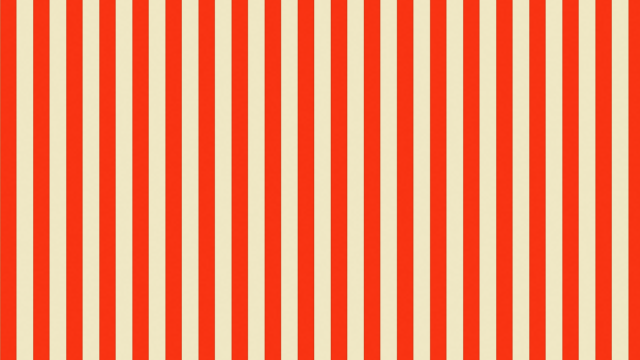
Write a WebGL 2 fragment shader that draws this pattern.

```glsl
#version 300 es
precision highp float;
// Vertical red and cream awning stripes with thin dark rims and a faint paper grain.

uniform vec2 u_resolution;
out vec4 fragColor;

const vec3 CREAM = vec3(0.938, 0.908, 0.770);
const vec3 RED = vec3(0.975, 0.200, 0.072);
const float REPEATS = 19.35;       // red and cream pairs across the canvas
const float RED_SHARE = 0.496;     // red part of one pair
const float START = 0.002;         // left edge of the first red stripe, in pairs
const float EDGE_SOFTNESS = 0.002; // blend width, in canvas widths
const float RIM_WIDTH = 0.0012;    // dark rim just inside the red, in canvas widths
const float RIM_DARKNESS = 0.08;
const float GRAIN_CELLS = 256.0;
const float GRAIN_STRENGTH = 0.008;

float hash(vec2 p) {
    return fract(sin(dot(p, vec2(127.1, 311.7))) * 43758.5453);
}

float valueNoise(vec2 p) {
    vec2 cell = floor(p);
    vec2 f = fract(p);
    f = f * f * (3.0 - 2.0 * f);
    float low = mix(hash(cell), hash(cell + vec2(1.0, 0.0)), f.x);
    float high = mix(hash(cell + vec2(0.0, 1.0)), hash(cell + vec2(1.0)), f.x);
    return mix(low, high, f.y);
}

// Signed distance to the nearest stripe edge, positive inside the red.
float stripeDistance(float x) {
    float fromCentre = fract(x * REPEATS - START - 0.5 * RED_SHARE + 0.5) - 0.5;
    return (0.5 * RED_SHARE - abs(fromCentre)) / REPEATS;
}

void main() {
    vec2 p = gl_FragCoord.xy / u_resolution.x;
    float d = stripeDistance(p.x);

    // Stripes
    float blend = max(EDGE_SOFTNESS, 1.0 / u_resolution.x);
    float red = clamp(0.5 + d / blend, 0.0, 1.0);
    vec3 color = mix(CREAM, RED, red);

    // Dark rim
    float rimOffset = (d - 0.5 * RIM_WIDTH) / RIM_WIDTH;
    color.r -= RIM_DARKNESS * exp(-rimOffset * rimOffset);

    // Grain
    color += GRAIN_STRENGTH * (valueNoise(p * GRAIN_CELLS) - 0.5);

    fragColor = vec4(color, 1.0);
}
```
